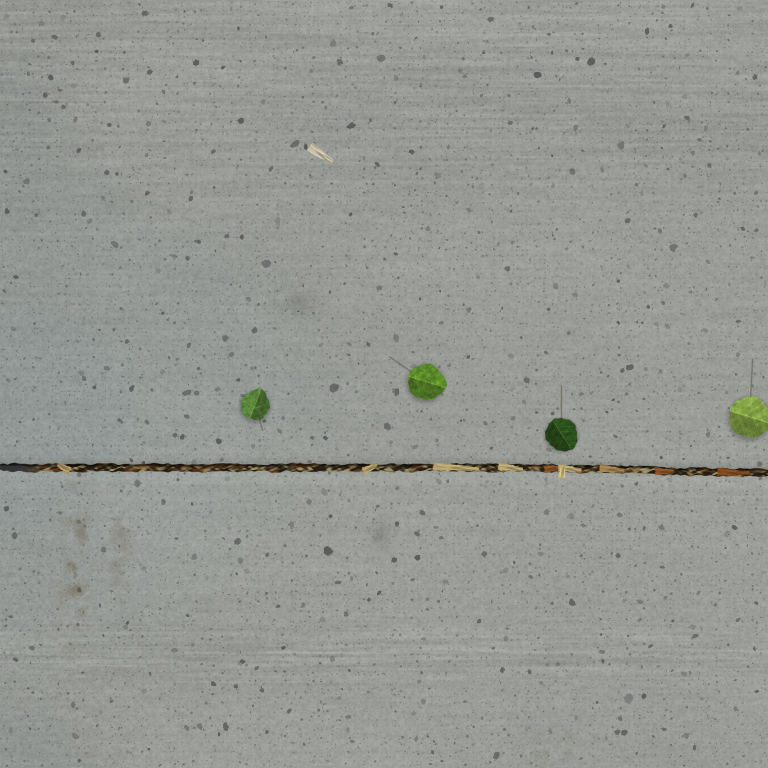
Give the GLSL for this texture, as a WebGL 2 fragment shader.

```glsl
#version 300 es
precision highp float;
// Speckled concrete slabs with a litter-filled joint and four fallen leaves.
uniform vec2 u_resolution;
out vec4 fragColor;

#define CONCRETE_LIGHT vec3(0.622, 0.632, 0.61)
#define CONCRETE_DARK vec3(0.55, 0.565, 0.55)
#define STONE vec3(0.29, 0.3, 0.295)
#define STAIN vec3(0.46, 0.43, 0.36)
#define SOIL vec3(0.15, 0.11, 0.07)
#define STRAW vec3(0.69, 0.63, 0.43)
#define RUST vec3(0.5, 0.28, 0.12)
#define GRAIN 0.075
#define STREAKS 0.045

float pixel;

float hash(vec2 p) {
  vec3 q = fract(p.xyx * 0.1031);
  q += dot(q, q.yzx + 33.33);
  return fract((q.x + q.y) * q.z);
}

float noise(vec2 p) {
  vec2 i = floor(p), f = fract(p);
  f = f * f * (3.0 - 2.0 * f);
  return mix(mix(hash(i), hash(i + vec2(1, 0)), f.x),
             mix(hash(i + vec2(0, 1)), hash(i + 1.0), f.x), f.y);
}

float fbm(vec2 p) {
  float sum = 0.0, amp = 0.5;
  for (int i = 0; i < 4; i++, amp *= 0.5) {
    sum += amp * noise(p);
    p = p * 2.03 + 17.0;
  }
  return sum;
}

vec2 rotate(vec2 p, float a) {
  float c = cos(a), s = sin(a);
  return vec2(c * p.x + s * p.y, c * p.y - s * p.x);
}

float fill(float d) { return 1.0 - smoothstep(-pixel, pixel, d); }

// Soft patch, 1 at its centre
float blot(vec2 p, vec2 size) {
  p /= size;
  return exp(-dot(p, p));
}

// One irregular stone per occupied grid cell
float stones(vec2 uv, float cells, float small, float large) {
  vec2 id = floor(uv * cells) + cells * 1.7;
  float r = mix(small, large, pow(hash(id + 5.1), 2.0)) * cells;
  vec2 centre = mix(vec2(r * 1.5), vec2(1.0 - r * 1.5), vec2(hash(id + 1.3), hash(id + 8.9)));
  vec2 q = rotate(fract(uv * cells) - centre, hash(id + 3.7) * 6.28);
  q.y *= 1.0 + 0.7 * hash(id + 6.2);
  float d = length(q) - r * (0.75 + 0.5 * noise(q / r * 1.6 + id));
  return fill(d / cells) * step(hash(id), 0.5) * mix(0.3, 1.0, hash(id + 2.4));
}

// Rounded leaf with stem, tip, veins and contact shadow
void leaf(inout vec3 col, vec2 uv, vec2 centre, float r, float tip, vec2 stem, vec3 green) {
  vec2 p = uv - centre;
  float along = clamp(dot(p, stem) / dot(stem, stem), 0.0, 1.0);
  col = mix(col, STAIN * 0.9, 0.7 * fill(length(p - stem * along) - 0.0009));
  col *= 1.0 - 0.22 * smoothstep(1.25, 0.85, length(p / r + vec2(0, 0.09)));
  p = rotate(p, tip) / r;
  float a = atan(p.y, p.x);
  float rim = 0.96 + 0.2 * pow(max(cos(a), 0.0), 8.0) + 0.035 * sin(a * 5.0 + tip) + 0.02 * sin(a * 13.0);
  float rib = smoothstep(0.07, 0.0, abs(p.y));
  float veins = smoothstep(0.12, 0.0, abs(fract((p.x - abs(p.y) * 0.7) * 2.6) - 0.5));
  vec3 tone = green * (0.72 + 0.55 * fbm(p * 5.0 + centre * 90.0)) * (1.0 + 0.12 * sign(p.y));
  tone += vec3(0.1, 0.11, 0.05) * max(rib, veins * 0.45);
  col = mix(col, tone, fill((length(p) - rim) * r));
}

// Tapered scrap of dry litter
void scrap(inout vec3 col, vec2 p, vec2 size, float angle, vec3 tone) {
  p = rotate(p, angle);
  float taper = size.y * (1.0 - 0.5 * smoothstep(-size.x, size.x, p.x));
  float d = max(abs(p.x) - size.x, abs(p.y) - taper) + 0.0012 * (noise(p * 350.0) - 0.5);
  col = mix(col, tone * (0.8 + 0.35 * noise(p * vec2(90, 600))), fill(d));
}

vec3 concrete(vec2 uv) {
  float tone = 0.72 + 0.7 * (fbm(uv * vec2(4, 6)) - 0.5) - 0.35 * smoothstep(0.22, 0.0, uv.x);
  vec3 col = mix(CONCRETE_DARK, CONCRETE_LIGHT, clamp(tone, 0.0, 1.0));
  col += vec3(-0.014, 0, 0.012) * blot(uv - vec2(0, 0.45), vec2(0.3, 0.2));
  // Broom streaks, two grooves and grain
  float streak = noise(uv * vec2(7, 240)) + noise(uv * vec2(19, 420) + 40.0) - 1.0;
  col += STREAKS * streak * (0.4 + 0.6 * smoothstep(0.65, 0.9, uv.y) + blot(uv - vec2(0.5, 0.15), vec2(2, 0.03)));
  float wave = 0.003 * noise(uv * 5.0);
  float groove = fill(abs(uv.y - 0.866 - wave) - 0.0008) * smoothstep(0.55, 0.1, uv.x);
  groove += 0.6 * fill(abs(uv.y - 0.134 - wave) - 0.0007);
  col -= 0.05 * groove * noise(uv * vec2(40, 3));
  col += GRAIN * (0.6 * noise(uv * 430.0) + 0.4 * noise(uv * 210.0) - 0.5);
  // Brown stains and grey smudges
  float stain = blot(uv - vec2(0.098, 0.27), vec2(0.018, 0.1)) + 0.6 * blot(uv - vec2(0.155, 0.29), vec2(0.014, 0.05))
    + 0.6 * blot(uv - vec2(0.72, 0.03), vec2(0.03, 0.02));
  col = mix(col, STAIN, 0.75 * stain * smoothstep(0.35, 0.75, fbm(uv * 65.0)));
  float smudge = blot(uv - vec2(0.39, 0.607), vec2(0.022, 0.016)) + blot(uv - vec2(0.495, 0.302), vec2(0.014, 0.02));
  col -= 0.13 * smudge * fbm(uv * 90.0);
  // Exposed stones, coarse to fine
  float specks = max(stones(uv, 15.0, 0.003, 0.0065), stones(uv, 34.0, 0.0016, 0.0042));
  specks = max(specks, 0.8 * stones(uv, 85.0, 0.0009, 0.0021));
  specks = max(specks, 0.6 * stones(uv, 170.0, 0.0006, 0.0012));
  return mix(col, STONE, 0.8 * specks);
}

// Gap between the slabs, packed with soil, fibres and scraps
void joint(inout vec3 col, vec2 uv) {
  float y = uv.y - 0.391 + 0.006 * smoothstep(0.65, 1.0, uv.x) + 0.002 * (noise(uv.xx * 45.0) - 0.5);
  col -= 0.06 * smoothstep(0.016, 0.004, y) * step(0.0, y);
  col += 0.025 * blot(vec2(0, y + 0.013), vec2(1, 0.008));
  float fibres = 0.6 * noise(rotate(uv, 0.35) * vec2(90, 420)) + 0.4 * noise(rotate(uv, -0.5) * vec2(130, 390));
  vec3 litter = mix(SOIL, STRAW * 0.9, smoothstep(0.35, 0.8, fibres));
  litter = mix(litter, RUST, 0.5 * smoothstep(0.5, 0.8, noise(uv * vec2(70, 160))));
  litter = mix(STONE * 0.7, litter, smoothstep(0.02, 0.07, uv.x)) * (1.0 - 0.6 * smoothstep(0.0005, 0.004, y));
  col = mix(col, litter, fill(abs(y) - 0.0036 - 0.0025 * noise(uv.xx * 110.0)));
  // Scraps: position, half length, angle, rustiness
  vec4 scraps[9] = vec4[9](vec4(0.083, 0.009, 2.7, 0.2), vec4(0.482, 0.01, 0.5, 0.1), vec4(0.594, 0.03, -0.06, 0),
    vec4(0.665, 0.016, -0.15, 0), vec4(0.718, 0.009, 0.2, 0.9), vec4(0.742, 0.015, -0.1, 0),
    vec4(0.797, 0.016, -0.08, 0.4), vec4(0.865, 0.012, 0.1, 0.9), vec4(0.955, 0.021, -0.05, 1));
  for (int i = 0; i < 9; i++) {
    vec4 s = scraps[i];
    scrap(col, vec2(uv.x - s.x, y), vec2(s.y, 0.005), s.z, mix(STRAW, RUST, s.w));
  }
}

void main() {
  vec2 uv = gl_FragCoord.xy / u_resolution;
  pixel = 0.75 / min(u_resolution.x, u_resolution.y);
  vec3 col = concrete(uv);
  joint(col, uv);
  // Pale chip and winged seed
  scrap(col, uv - vec2(0.732, 0.386), vec2(0.008, 0.005), 1.45, STRAW * 1.1);
  scrap(col, uv - vec2(0.418, 0.799), vec2(0.018, 0.0065), -0.6, vec3(0.75, 0.71, 0.62));
  leaf(col, uv, vec2(0.332, 0.472), 0.0195, 1.2, vec2(0.01, -0.032), vec3(0.31, 0.46, 0.21));
  leaf(col, uv, vec2(0.554, 0.503), 0.024, -0.3, vec2(-0.046, 0.032), vec3(0.33, 0.5, 0.15));
  leaf(col, uv, vec2(0.731, 0.435), 0.0215, -1.0, vec2(0, 0.062), vec3(0.15, 0.28, 0.1));
  leaf(col, uv, vec2(0.976, 0.457), 0.0275, -0.3, vec2(0.004, 0.075), vec3(0.47, 0.58, 0.25));
  fragColor = vec4(col, 1);
}
```
